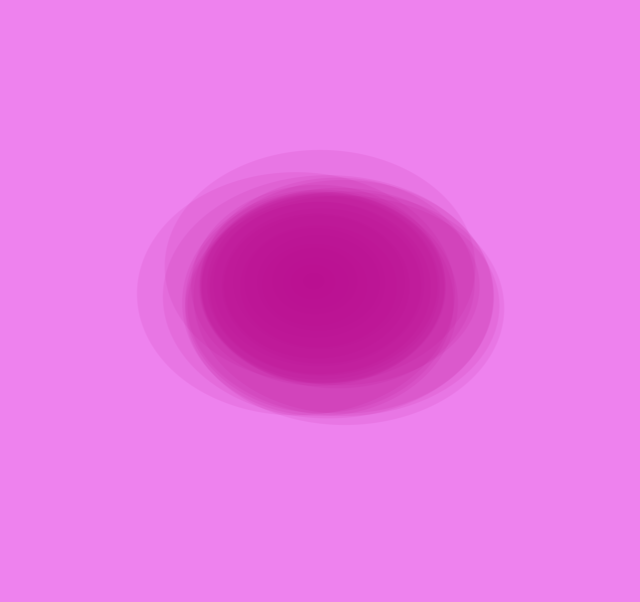
Reproduce this background procedurally as a Shadertoy shader.

```glsl
// Translucent magenta ellipses piling up into a dark core on a violet field.

// Coverage of an axis-aligned ellipse, softened over about one pixel.
float ellipse(vec2 p, vec2 center, vec2 radii) {
    float dist = (length((p - center) / radii) - 1.0) * min(radii.x, radii.y);
    return 1.0 - smoothstep(-0.75, 0.75, dist * iResolution.y);
}

void mainImage(out vec4 fragColor, in vec2 fragCoord) {
    vec2 p = (fragCoord - 0.5 * iResolution.xy) / iResolution.y;
    vec3 violet = vec3(0.933, 0.510, 0.933);
    vec3 magenta = vec3(0.720, 0.040, 0.550);
    float layers = 0.0;

    // Wide outer ellipses: center in xy, radii in zw
    vec4 outer[11] = vec4[11](
        vec4( 0.000,  0.057, 0.258, 0.194),
        vec4(-0.040,  0.012, 0.264, 0.202),
        vec4( 0.041, -0.012, 0.265, 0.194),
        vec4( 0.014,  0.007, 0.275, 0.202),
        vec4( 0.039, -0.008, 0.259, 0.183),
        vec4( 0.029,  0.030, 0.228, 0.175),
        vec4( 0.000, -0.003, 0.229, 0.188),
        vec4(-0.001, -0.002, 0.223, 0.184),
        vec4( 0.032,  0.024, 0.233, 0.164),
        vec4( 0.039,  0.007, 0.249, 0.194),
        vec4(-0.003,  0.026, 0.211, 0.167));
    for (int i = 0; i < 11; i++) {
        layers += ellipse(p, outer[i].xy, outer[i].zw);
    }

    // Inner ellipses shrink and drift toward the core
    for (int i = 0; i < 17; i++) {
        float t = float(i) / 17.0;
        float size = 1.0 - pow(t, 1.6);
        vec2 drift = 0.016 * t * (1.0 - t) * vec2(sin(float(i) * 2.4), cos(float(i) * 2.4));
        vec2 center = mix(vec2(0.005, 0.022), vec2(-0.012, 0.033), t) + drift;
        layers += ellipse(p, center, size * vec2(0.204, 0.159));
    }

    // Each layer lets nine tenths of the colour below through
    fragColor = vec4(mix(magenta, violet, pow(0.9, layers)), 1.0);
}
```
